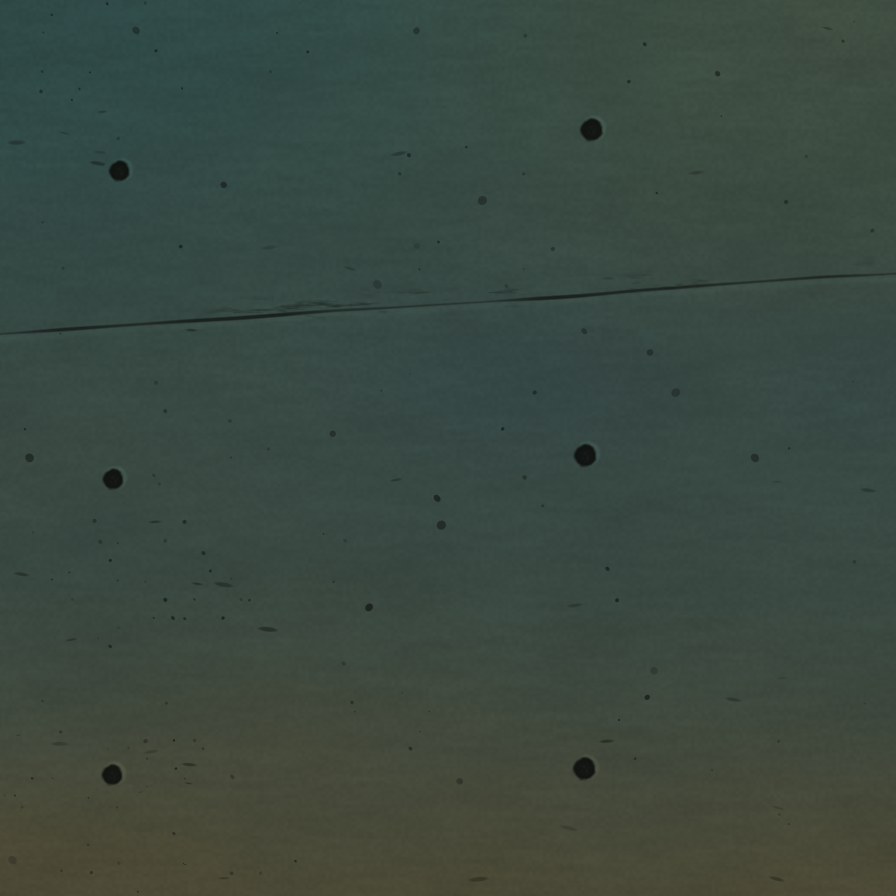
A Shadertoy shader for this texture:

```glsl
const vec3 TEAL = vec3(0.185, 0.290, 0.280);
const vec3 MOSS = vec3(0.245, 0.305, 0.255);
const vec3 SLATE = vec3(0.222, 0.284, 0.257);
const vec3 BLUE = vec3(0.195, 0.275, 0.285);
const vec3 UMBER = vec3(0.295, 0.285, 0.208);
const vec3 SOOT = vec3(0.055, 0.065, 0.055);

float hash(vec2 p) {
    vec3 q = fract(vec3(p.xyx) * 0.1031);
    q += dot(q, q.yzx + 33.33);
    return fract((q.x + q.y) * q.z);
}

float noise(vec2 p) {
    vec2 cell = floor(p), f = fract(p);
    f = f * f * (3.0 - 2.0 * f);
    return mix(mix(hash(cell), hash(cell + vec2(1, 0)), f.x),
               mix(hash(cell + vec2(0, 1)), hash(cell + vec2(1, 1)), f.x), f.y);
}

float fbm(vec2 p) {
    float sum = 0.0, amplitude = 0.5;
    for (int i = 0; i < 4; i++) {
        sum += amplitude * noise(p);
        p = p * 2.03 + 17.7;
        amplitude *= 0.5;
    }
    return sum;
}

float blob(vec2 p, vec2 center, vec2 size) {
    vec2 d = (p - center) / size;
    return exp(-dot(d, d));
}

float disc(vec2 p, float radius, float soft) {
    return 1.0 - smoothstep(radius - soft, radius + soft, length(p));
}

// Sparse marks, at most one per cell; stretch above 1 makes scratches
float marks(vec2 uv, float cells, float stretch, float density, float soft, float seed) {
    vec2 grid = vec2(cells / stretch, cells);
    vec2 cell = floor(uv * grid), id = cell + seed;
    vec2 center = 0.3 + 0.4 * vec2(hash(id + 3.7), hash(id + 9.1));
    vec2 d = (fract(uv * grid) - center) / grid;
    d.y += d.x * (hash(id + 5.3) - 0.4) * 0.5;
    d.x /= stretch;
    float radius = mix(0.07, 0.22, hash(id + 1.9)) / cells;
    float strength = mix(0.3, 1.0, hash(id + 7.3));
    return step(hash(id), density) * strength * disc(d, radius, soft);
}

// Stained wall: cool at the top, warm at the foot
vec3 wallColor(vec2 uv) {
    float drift = 0.14 * (fbm(uv * vec2(3.0, 4.0)) - 0.47);
    vec3 top = mix(TEAL, MOSS, smoothstep(0.1, 0.95, uv.x + drift));
    vec3 color = mix(SLATE, top, smoothstep(0.5, 0.98, uv.y + drift));
    color = mix(color, UMBER, smoothstep(0.43, -0.03, uv.y + drift + 0.04 * uv.x));
    color = mix(color, BLUE, 0.5 * blob(uv, vec2(0.58, 0.57), vec2(0.22, 0.11)));
    return mix(color, BLUE, 0.35 * blob(uv, vec2(0.97, 0.57), vec2(0.13, 0.10)));
}

// Tie holes drift upward to the right, following the perspective
vec2 holeCenter(float column, float row) {
    float x = 0.125 - 0.002 * row + 0.003 * row * row + 0.527 * column;
    float y = 0.135 + 0.323 * row + 0.007 * row * row;
    return vec2(x, y + column * (0.007 + 0.0195 * row));
}

vec3 drawHole(vec3 color, vec2 d, float radius, float soft) {
    float angleWear = 0.0015 * (noise(d * 220.0 + 40.0) - 0.5);
    float rim = disc(d - vec2(0.003, 0.002), radius + 0.0015, 0.002);
    color = mix(color, color * 1.22, rim * 0.7);
    color = mix(color, SOOT, 0.95 * disc(d, radius + angleWear, soft + 0.0012));
    float plug = disc(d - vec2(0.001, -0.001), radius * 0.45, 0.004);
    return color + 0.035 * plug * noise(d * 350.0 + 90.0);
}

// Formwork joint: thin broken line with smudges along it
vec3 drawSeam(vec3 color, vec2 uv, float soft) {
    float d = uv.y - (0.626 + 0.069 * uv.x + 0.003 * (noise(vec2(uv.x * 11.0, 2.0)) - 0.5));
    float wear = noise(vec2(uv.x * 13.0, 8.0));
    float width = mix(0.0004, 0.0017, wear);
    float line = 1.0 - smoothstep(width - soft, width + soft + 0.0008, abs(d));
    float smudge = smoothstep(0.52, 0.78, fbm(uv * vec2(28.0, 150.0)));
    smudge *= exp(-pow((d - 0.006) / 0.011, 2.0)) * smoothstep(0.3, 0.7, noise(vec2(uv.x * 7.0, 4.0)));
    color *= 1.0 + 0.07 * exp(-pow((d + 0.005) / 0.004, 2.0));
    color = mix(color, SOOT, 0.45 * smudge);
    return mix(color, SOOT, line * mix(0.35, 0.75, wear));
}

void mainImage(out vec4 fragColor, in vec2 fragCoord) {
    vec2 uv = fragCoord / iResolution.xy;
    float soft = 0.75 / iResolution.y;
    vec3 color = wallColor(uv);

    // Mottling, horizontal board streaks and fine grain
    color *= 1.0 + 0.10 * (fbm(uv * vec2(9.0, 14.0)) - 0.47);
    color *= 1.0 + 0.09 * (fbm(uv * vec2(22.0, 130.0)) - 0.47);
    color *= 1.0 + 0.06 * (noise(uv * 260.0) - 0.5);

    // Pits and scratches, denser in worn areas on the left
    float worn = blob(uv, vec2(0.17, 0.35), vec2(0.13, 0.06))
               + blob(uv, vec2(0.12, 0.15), vec2(0.12, 0.06))
               + blob(uv, vec2(0.18, 0.02), vec2(0.10, 0.03))
               + 0.5 * blob(uv, vec2(0.08, 0.90), vec2(0.08, 0.10));
    float pits = marks(uv, 95.0, 1.0, 0.006 + 0.10 * worn, soft, 11.0)
               + marks(uv, 42.0, 1.0, 0.012, soft, 47.0);
    float scratches = marks(uv, 85.0, 4.0, 0.012 + 0.16 * worn, soft, 83.0);
    color = mix(color, SOOT, min(0.65 * pits + 0.45 * scratches, 0.8));

    color = drawSeam(color, uv, soft);
    for (int row = 0; row < 3; row++)
        for (int column = 0; column < 2; column++) {
            vec2 center = holeCenter(float(column), float(row));
            color = drawHole(color, uv - center, 0.0112 + 0.001 * float(column), soft);
        }
    fragColor = vec4(color, 1.0);
}
```
